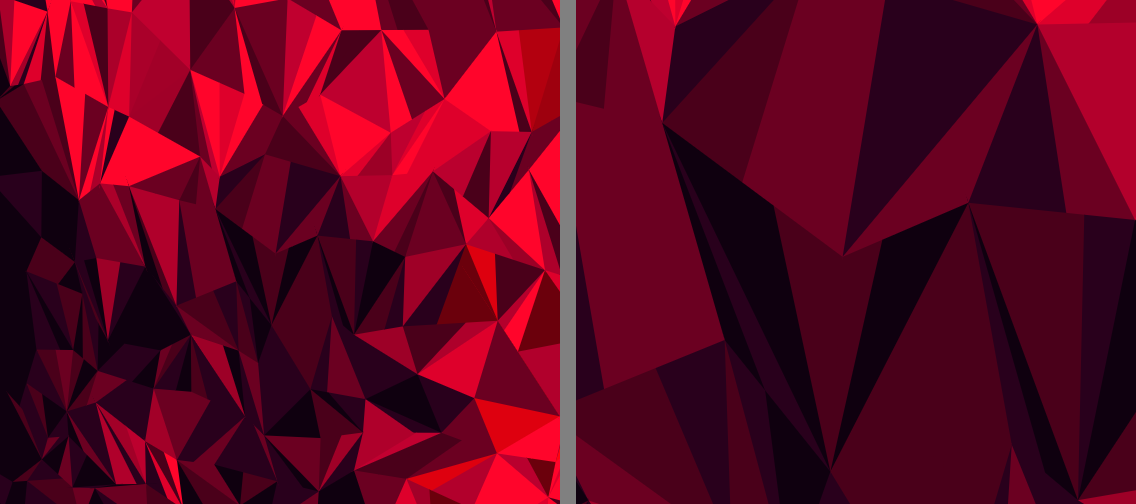
Left: the whole. Right: its middle third, enlarged.
This background is drawn by a WebGL 2 fragment shader. Its source:

```glsl
#version 300 es
precision highp float;

uniform vec2 u_resolution;
out vec4 fragColor;

// Facet layout, in units of the canvas height
const vec2 GROWTH = vec2(0.050, 0.110);  // how fast cells widen to the right and top
const vec2 OFFSET = vec2(1.30, 0.82);    // cell size at the origin is GROWTH * OFFSET
const float SLIDE = 0.30;                // downhill slant near the left side
const float SLIDE_FALLOFF = 3.0;
const float JITTER = 0.84;
const float SPLIT_CHANCE = 0.55;

// Lighting
const float AMBIENT = 0.27;
const float LIT_GAIN = 0.42;
const float SHADE_SPREAD = 0.60;
const float LIT_SPREAD = 0.86;
const vec2 GLOW_LEFT = vec2(0.33, 0.12);
const vec2 GLOW_RIGHT = vec2(0.80, 0.05);
const float GLOW_RADIUS = 0.09;
const float EMBER_CHANCE = 0.12;

// Palette, dark to bright
const vec3 BLACK   = vec3(0.06, 0.00, 0.06);
const vec3 PLUM    = vec3(0.16, 0.00, 0.11);
const vec3 MAROON  = vec3(0.29, 0.00, 0.10);
const vec3 WINE    = vec3(0.42, 0.00, 0.13);
const vec3 CRIMSON = vec3(0.69, 0.00, 0.17);
const vec3 SCARLET = vec3(0.87, 0.00, 0.17);
const vec3 RED     = vec3(1.00, 0.02, 0.17);

float hash(vec2 p) {
    return fract(sin(dot(p, vec2(127.1, 311.7))) * 43758.5453);
}

float cross2(vec2 a, vec2 b) {
    return a.x * b.y - a.y * b.x;
}

// Canvas to lattice, and back
vec2 toLattice(vec2 p) {
    p.y -= SLIDE * exp(-SLIDE_FALLOFF * p.x);
    return log((p + OFFSET) / OFFSET) / GROWTH;
}

vec2 toCanvas(vec2 g) {
    vec2 p = OFFSET * (exp(g * GROWTH) - 1.0);
    p.y += SLIDE * exp(-SLIDE_FALLOFF * p.x);
    return p;
}

vec2 latticeVertex(vec2 id) {
    vec2 offset = vec2(hash(id), hash(id + 57.3)) - 0.5;
    return toCanvas(id + JITTER * offset);
}

vec3 palette(float v) {
    if (v < 0.10) return BLACK;
    if (v < 0.27) return PLUM;
    if (v < 0.42) return MAROON;
    if (v < 0.56) return WINE;
    if (v < 0.74) return CRIMSON * mix(0.88, 1.10, (v - 0.56) / 0.18);
    return v < 0.86 ? SCARLET : RED;
}

float glow(vec2 p, vec2 center) {
    vec2 d = (p - center) / GLOW_RADIUS;
    return exp(-dot(d, d));
}

vec3 facetColor(vec2 p, vec2 seed) {
    float lit = max(smoothstep(0.45, 0.80, p.y), smoothstep(0.80, 1.05, p.x));
    lit = max(lit, glow(p, GLOW_LEFT) + glow(p, GLOW_RIGHT));
    float leftShade = 0.4 * (1.0 - smoothstep(0.0, 0.10, p.x));
    float spread = mix(SHADE_SPREAD, LIT_SPREAD, lit);
    float value = AMBIENT + LIT_GAIN * lit - leftShade + spread * (hash(seed + 3.7) - 0.5);
    vec3 color = palette(value);
    if (p.x > 0.75 && hash(seed + 8.9) < EMBER_CHANCE) color.b *= 0.35;
    return color;
}

// Adds one counter-clockwise triangle, weighted by its pixel coverage
void addTriangle(inout vec4 sum, vec2 p, vec2 a, vec2 b, vec2 c, vec2 seed) {
    float d = cross2(normalize(b - a), p - a);
    d = min(d, cross2(normalize(c - b), p - b));
    d = min(d, cross2(normalize(a - c), p - c));
    float coverage = clamp(d * u_resolution.y + 0.5, 0.0, 1.0);
    if (coverage > 0.0) sum += coverage * vec4(facetColor((a + b + c) / 3.0, seed), 1.0);
}

// Some facets split from the apex into two slivers
void addFacet(inout vec4 sum, vec2 p, vec2 apex, vec2 b, vec2 c, vec2 seed) {
    if (hash(seed + 1.3) < SPLIT_CHANCE) {
        vec2 m = mix(b, c, mix(0.3, 0.7, hash(seed + 2.1)));
        addTriangle(sum, p, apex, b, m, seed);
        addTriangle(sum, p, apex, m, c, seed + 0.37);
    } else {
        addTriangle(sum, p, apex, b, c, seed);
    }
}

void main() {
    vec2 p = gl_FragCoord.xy / u_resolution.y;
    vec2 home = floor(toLattice(p));
    vec4 sum = vec4(0.0);
    for (int j = -1; j <= 1; j++) {
        for (int i = -1; i <= 1; i++) {
            vec2 id = home + vec2(i, j);
            vec2 a = latticeVertex(id);
            vec2 b = latticeVertex(id + vec2(1, 0));
            vec2 c = latticeVertex(id + vec2(1, 1));
            vec2 d = latticeVertex(id + vec2(0, 1));
            // Pick a diagonal that stays inside the quad
            bool acInside = cross2(c - a, b - a) < 0.0 && cross2(c - a, d - a) > 0.0;
            bool bdInside = cross2(d - b, c - b) < 0.0 && cross2(d - b, a - b) > 0.0;
            bool useAC = acInside && (!bdInside || hash(id + 5.5) < 0.5);
            addFacet(sum, p, useAC ? c : d, a, b, id + 0.11);
            addFacet(sum, p, useAC ? a : b, c, d, id + 0.73);
        }
    }
    fragColor = vec4(sum.rgb / max(sum.a, 1e-4), 1.0);
}
```
